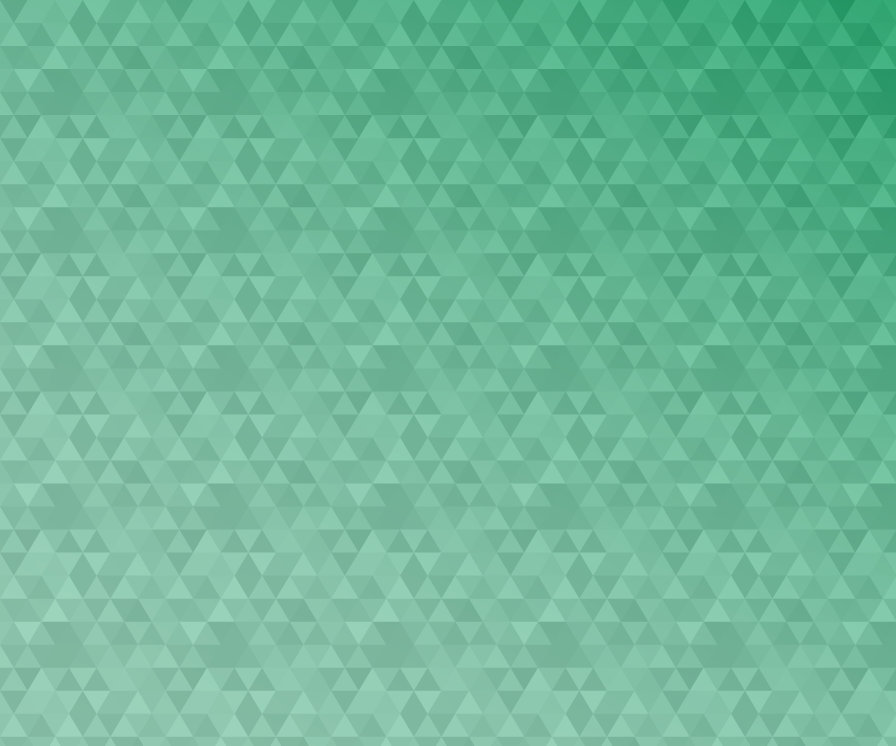
Write a Shadertoy shader that draws this background.

```glsl
// Green mosaic of small triangles: a lattice of 32 rows whose random shades
// repeat as a tile 6 triangles wide and 6 rows high, laid over a smooth
// diagonal gradient from pale sage (lower left) to emerald (upper right).

// Random value in 0..1 for one triangle; the lattice wraps to the tile
float hash(float column, float row) {
    uint n = uint(mod(column, 12.0)) + 12u * uint(mod(row, 6.0)) + 37u;
    n = n * 747796405u + 2891336453u;
    n = ((n >> ((n >> 28u) + 4u)) ^ n) * 277803737u;
    n ^= n >> 22u;
    return float(n & 65535u) / 65535.0;
}

// Grey offset of the triangle under p (unit sides, unit row height)
float triangleShade(vec2 p) {
    float row = floor(p.y);
    // The two slanted line families number the triangles along a row
    float column = floor(p.x - 0.5 * p.y) + floor(p.x + 0.5 * p.y);
    // The third neighbour lies above or below, as the triangle points
    float beyond = mod(column + row, 2.0) < 0.5 ? row - 1.0 : row + 1.0;
    float own = hash(column, row);
    float around = (hash(column - 1.0, row) + hash(column + 1.0, row)
                  + hash(column, beyond)) / 3.0;
    // Contrast with the neighbours keeps equal shades from clumping
    float contrast = own - 0.5 - 0.5 * (around - 0.5);
    // Two staggered dark patches per tile, at its corner and its middle
    vec2 center = vec2(0.5 * (column + 1.0), row + 0.5);
    vec2 wave = cos(6.28318 * (center - vec2(5.6, 1.5)) / 6.0);
    contrast -= 0.17 * wave.x * wave.y;
    // Shades gather in a dark and a light group, with variation in each
    float group = smoothstep(-0.22, 0.22, contrast);
    return mix(-0.036, 0.032, group) + 0.055 * (fract(own * 7.0) - 0.5);
}

// Gradient that eases from emerald at the upper right to sage
vec3 backdrop(vec2 uv) {
    float t = dot(1.0 - uv, vec2(0.5, 0.7)) / 1.2;
    float ease = 1.0 - (1.0 - t) * (1.0 - t);
    return mix(vec3(0.17, 0.63, 0.43), vec3(0.555, 0.77, 0.68), ease);
}

void mainImage(out vec4 fragColor, in vec2 fragCoord) {
    // Average a 4 x 4 grid of samples to smooth the triangle edges
    float shade = 0.0;
    for (int i = 0; i < 16; i++) {
        vec2 offset = (vec2(i % 4, i / 4) + 0.5) / 4.0 - 0.5;
        vec2 p = (fragCoord + offset) / iResolution.y;
        p.y = 1.0 - p.y;                         // rows count down from the top
        shade += triangleShade(p * vec2(27.04, 32.4)) / 16.0;
    }
    vec3 color = backdrop(fragCoord / iResolution.xy) + shade;
    fragColor = vec4(clamp(color, 0.0, 1.0), 1.0);
}
```
